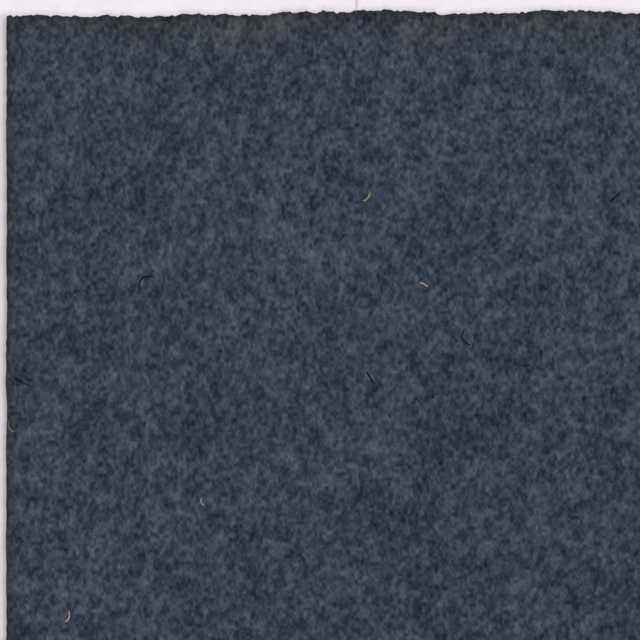
This texture is drawn by a WebGL 2 fragment shader. Its source:

```glsl
#version 300 es
precision highp float;

uniform vec2 u_resolution;
out vec4 fragColor;

const vec3 PAPER = vec3(0.228, 0.252, 0.306);
const vec3 AGED = vec3(0.232, 0.246, 0.258);
const vec3 RIM = vec3(0.15, 0.16, 0.16);
const vec3 BACKING = vec3(0.95, 0.93, 0.95);
const vec3 BACKING_SHADE = vec3(0.70, 0.67, 0.69);
const vec3 STRAW = vec3(0.66, 0.58, 0.38);
const vec3 RUST = vec3(0.42, 0.31, 0.22);
const vec3 INK = vec3(0.06, 0.07, 0.10);
const float GRAIN_CONTRAST = 0.25;
const float FIBRE_CONTRAST = 0.045;
const float LEFT_EDGE = 0.010;
const float TOP_EDGE = 0.974;
const float CREASE_X = 0.557;

float hash(vec2 p) {
    vec3 q = fract(p.xyx * vec3(0.1031, 0.1030, 0.0973));
    q += dot(q, q.yzx + 33.33);
    return fract((q.x + q.y) * q.z);
}

float noise(vec2 p) {
    vec2 i = floor(p);
    vec2 f = fract(p);
    f = f * f * (3.0 - 2.0 * f);
    float low = mix(hash(i), hash(i + vec2(1.0, 0.0)), f.x);
    float high = mix(hash(i + vec2(0.0, 1.0)), hash(i + 1.0), f.x);
    return mix(low, high, f.y);
}

vec2 turn(vec2 p, float angle) {
    float c = cos(angle);
    float s = sin(angle);
    return vec2(c * p.x - s * p.y, s * p.x + c * p.y);
}

// Pulp grain, centred on zero
float grain(vec2 p) {
    float sum = 0.10 * (noise(turn(p, 0.4) * 14.0) - 0.5);
    sum += 0.25 * (noise(turn(p, 1.1) * 58.0 + 7.0) - 0.5);
    sum += 0.42 * (noise(turn(p, 0.2) * vec2(150.0, 120.0) + 31.0) - 0.5);
    sum += 0.36 * (noise(turn(p, -0.1) * vec2(270.0, 200.0) + 73.0) - 0.5);
    return sum;
}

// Scattered bent strokes: x is coverage, y is a random value of the stroke
vec2 strokes(vec2 p, float cells, float share, vec2 halfSize, float bend, float seed, float px) {
    vec2 home = floor(p * cells);
    vec2 result = vec2(0.0);
    for (int j = -1; j <= 1; j++) {
        for (int i = -1; i <= 1; i++) {
            vec2 cell = home + vec2(i, j);
            vec2 key = cell + seed;
            if (hash(key + 11.3) > share) continue;
            vec2 centre = (cell + vec2(hash(key + 23.7), hash(key + 41.9))) / cells;
            vec2 q = turn(p - centre, 6.2832 * hash(key + 59.1));
            float halfLength = halfSize.x * mix(0.5, 1.0, hash(key + 67.3));
            float along = q.x / halfLength;
            q.y += bend * halfLength * (hash(key + 83.5) - 0.5) * min(along * along, 2.0);
            q.x -= clamp(q.x, -halfLength, halfLength);
            float cover = 1.0 - smoothstep(-0.7 * px, 0.7 * px, length(q) - halfSize.y);
            if (cover > result.x) result = vec2(cover, hash(key + 97.7));
        }
    }
    return result;
}

void main() {
    float px = 1.0 / u_resolution.y;
    vec2 p = gl_FragCoord.xy * px;

    // Torn outline of the sheet
    float top = TOP_EDGE + 0.007 * smoothstep(0.0, 0.65, p.x);
    top += 0.006 * (noise(vec2(p.x * 13.0, 3.0)) - 0.5);
    top += 0.004 * (noise(vec2(p.x * 55.0, 9.0)) - 0.5);
    top += 0.003 * (noise(vec2(p.x * 190.0, 17.0)) - 0.5);
    float left = LEFT_EDGE + 0.002 * (noise(vec2(5.0, p.y * 20.0)) - 0.5);
    left += 0.001 * (noise(vec2(8.0, p.y * 110.0)) - 0.5);
    float fromTop = top - p.y;
    float fromLeft = p.x - left;
    float inside = min(fromTop, fromLeft);

    // Sheet tone, aged towards its edges
    float drift = noise(p * 9.0 + 51.0) - 0.5;
    float age = max(exp(-max(fromTop, 0.0) / 0.050), 0.9 * exp(-max(fromLeft, 0.0) / 0.022));
    vec3 sheet = mix(PAPER, AGED, clamp(age * (1.0 + 0.6 * drift), 0.0, 1.0));
    sheet += vec3(0.010, 0.004, -0.008) * (noise(p * 48.0 + 90.0) - 0.5);
    sheet += GRAIN_CONTRAST * grain(p) * vec3(1.0, 0.98, 0.92);

    // Fine pulp fibres
    vec2 pale = strokes(p, 48.0, 0.55, vec2(0.008, 0.0007), 1.2, 100.0, px);
    vec2 dark = strokes(p, 44.0, 0.60, vec2(0.007, 0.0008), 1.2, 300.0, px);
    sheet += FIBRE_CONTRAST * (pale.x * pale.y - dark.x * dark.y);

    // Sparse straw flecks, rusty specks and dark hairs
    vec2 straw = strokes(p, 7.0, 0.18, vec2(0.008, 0.0014), 0.8, 500.0, px);
    vec2 rust = strokes(p, 6.0, 0.14, vec2(0.005, 0.0022), 0.6, 700.0, px);
    vec2 hair = strokes(p, 5.0, 0.16, vec2(0.015, 0.0012), 1.3, 900.0, px);
    sheet = mix(sheet, STRAW, straw.x * mix(0.35, 0.95, straw.y));
    sheet = mix(sheet, RUST, rust.x * mix(0.25, 0.60, rust.y));
    sheet = mix(sheet, INK, hair.x * mix(0.45, 0.95, hair.y));
    sheet = mix(sheet, RIM, 0.65 * exp(-max(inside, 0.0) / 0.005));

    // Pale backing, shaded beside the sheet and along a crease
    float sideShade = (1.0 - smoothstep(0.0, 0.012, fromTop)) * 0.0;
    sideShade = smoothstep(-0.012, 0.012, fromTop) * smoothstep(-0.014, 0.0, fromLeft);
    float topShade = 0.35 * exp(-max(-fromTop, 0.0) / 0.003);
    float crease = 0.6 * exp(-abs(p.x - CREASE_X) / 0.0025);
    vec3 backing = mix(BACKING, BACKING_SHADE, max(sideShade, max(topShade, crease)));
    backing += 0.02 * (noise(p * 90.0) - 0.5);

    vec3 colour = mix(backing, sheet, smoothstep(-px, px, inside));
    fragColor = vec4(clamp(colour, 0.0, 1.0), 1.0);
}
```
